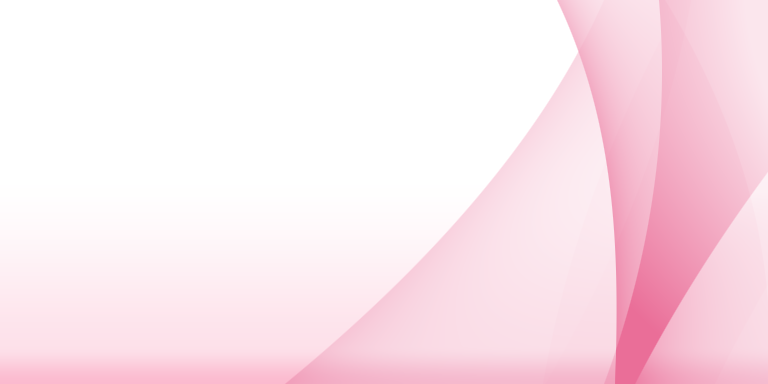
This background is drawn by a Shadertoy shader. Its source:

```glsl
// Soft pink ribbons sweeping up the right side of a white-to-blush backdrop.
// Every edge is a cubic x(y); each region gets a pink depth that fades away
// from its edge, and depth is finally turned into colour by one tint.

// Edge curves: x = c.x + c.y*y + c.z*y^2 + c.w*y^3, canvas is 2 wide, 1 high
const vec4 SWEEP_EDGE  = vec4(0.742, 1.219, -0.388, 0.0);
const vec4 OUTER_EDGE  = vec4(1.602, 0.0326, -0.044, -0.14);
const vec4 INNER_EDGE  = vec4(1.573, 0.371, -0.228, 0.0);
const vec4 CORNER_EDGE = vec4(1.654, 0.514, 0.204, 0.0);

// Faint overlay arcs
const vec4 RIGHT_ARC  = vec4(2.0, 0.072, -0.34, 0.0);
const vec4 LEFT_ARC   = vec4(1.414, 0.173, 0.188, 0.0);
const vec4 MIDDLE_ARC = vec4(1.42, 0.58, -0.20, 0.0);
const vec4 CORNER_ARC = vec4(1.862, 0.48, 0.21, 0.0);

// Light removed from white per unit of depth
const vec3 BLUSH_TINT  = vec3(0.06, 1.0, 0.70);
const vec3 RIBBON_TINT = vec3(0.145, 1.0, 0.71);

const float BLUSH_TOP    = 0.56;
const float BLUSH_DEPTH  = 0.13;
const float FLOOR_HEIGHT = 0.10;
const float FLOOR_DEPTH  = 0.14;
const float MAX_DEPTH    = 0.57;

// Horizontal distance to the right of a curve
float rightOf(vec2 p, vec4 c) {
    return p.x - (c.x + p.y * (c.y + p.y * (c.z + p.y * c.w)));
}

// Antialiased coverage of the positive side
float cover(float d) {
    return clamp(d / fwidth(d) + 0.5, 0.0, 1.0);
}

// Glow that decays to the right of an edge
float edgeGlow(float d, float width) {
    return exp(-max(d, 0.0) / width);
}

void mainImage(out vec4 fragColor, in vec2 fragCoord) {
    vec2 p = fragCoord / iResolution.xy * vec2(2.0, 1.0);
    float fall = 1.0 - p.y;

    float sweepDist  = rightOf(p, SWEEP_EDGE);
    float outerDist  = rightOf(p, OUTER_EDGE);
    float innerDist  = rightOf(p, INNER_EDGE);
    float cornerDist = rightOf(p, CORNER_EDGE);

    float inSweep  = cover(sweepDist);
    float inOuter  = cover(outerDist);
    float inInner  = cover(innerDist);
    float inCorner = cover(cornerDist);
    float pastRight  = cover(rightOf(p, RIGHT_ARC));
    float pastLeft   = cover(rightOf(p, LEFT_ARC));
    float pastMiddle = cover(rightOf(p, MIDDLE_ARC));
    float pastCorner = cover(rightOf(p, CORNER_ARC));

    // Backdrop blush and the stronger band along the floor
    float floorGlow = FLOOR_DEPTH * (1.0 - smoothstep(0.0, FLOOR_HEIGHT, p.y));
    float blush = BLUSH_DEPTH * (1.0 - smoothstep(0.0, BLUSH_TOP, p.y));

    // Wide pale sweep
    float sweep = mix(0.13, 0.05, smoothstep(0.0, 0.6, p.y))
                + 0.11 * edgeGlow(sweepDist, 0.15)
                + 0.012 * pastLeft + 0.006 * pastMiddle;

    // Outer ribbon, darkest along its left edge
    float outer = 0.10 + 0.16 * fall + 0.20 * edgeGlow(outerDist, 0.08)
                - 0.03 * (1.0 - inSweep)
                + 0.012 * pastLeft + 0.012 * pastMiddle;

    // Inner ribbon, deepening towards its foot
    float inner = 0.27 + 0.47 * fall * fall - 0.6 * max(innerDist, 0.0)
                - 0.025 * pastRight - 0.012 * pastMiddle * smoothstep(0.4, 0.9, p.y);
    inner = clamp(inner, 0.10, MAX_DEPTH);

    // Pale lower right corner
    float corner = 0.14 - 0.12 * p.y
                 + 0.24 * edgeGlow(cornerDist, 0.15) * max(1.0 - 2.0 * p.y, 0.0)
                 - 0.02 * pastRight - 0.012 * pastCorner;

    // Stack the layers from back to front
    float depth = mix(blush, sweep, inSweep) + floorGlow;
    depth = mix(depth, outer + 0.5 * floorGlow, inOuter);
    float innerOpacity = inInner * mix(0.3, 1.0, inOuter);
    depth = mix(depth, inner, innerOpacity);
    depth = mix(depth, corner + 0.8 * floorGlow, inCorner);

    float onShape = max(inSweep, inOuter);
    vec3 color = 1.0 - depth * mix(BLUSH_TINT, RIBBON_TINT, onShape);
    fragColor = vec4(color, 1.0);
}
```
